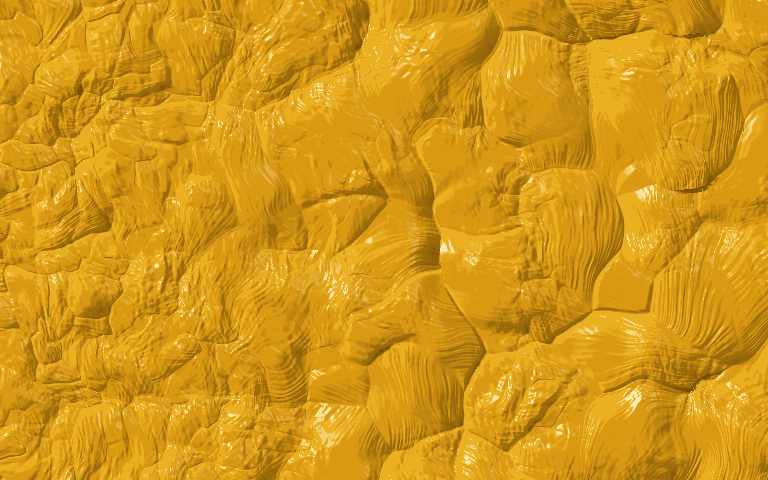
This texture is drawn by a WebGL 1 fragment shader. Its source:

```glsl
precision highp float;
// Thick glossy yellow paint: combed brush dabs among streaky folds, with wet glints.
uniform vec2 u_resolution;

// Paint colours
const vec3 DEEP = vec3(0.42, 0.27, 0.02);
const vec3 UMBER = vec3(0.61, 0.42, 0.045);
const vec3 SHADE = vec3(0.76, 0.53, 0.06);
const vec3 BODY = vec3(0.85, 0.60, 0.07);
const vec3 LIGHT = vec3(0.92, 0.69, 0.13);
const vec3 GLOSS = vec3(0.97, 0.94, 0.74);

// Sizes are in canvas heights
const float BIG_DAB = 0.155;
const float SMALL_DAB = 0.058;
const float BRISTLE_FREQ = 140.0;
const float BRISTLE_DEPTH = 0.0042;
const float LIP_HEIGHT = 0.10;
const float STROKE_ANGLE = -1.1;
const float STROKE_SPREAD = 2.6;
const float SLOPE_SPREAD = 0.56;
const float SAMPLE_STEP = 0.0014;
const float SHADOW_REACH = 0.012;
const vec2 LIGHT_DIR = vec2(-0.75, 0.66);
const vec2 GLINT_SLOPE = vec2(-0.52, 0.48);
const vec2 SKY_SLOPE = vec2(0.42, 0.5);

vec2 hash2(vec2 p) {
  vec2 k = vec2(dot(p, vec2(127.1, 311.7)), dot(p, vec2(269.5, 183.3)));
  return fract(sin(k) * 43758.5453);
}

// Gradient noise, roughly -0.7 to 0.7
float noise(vec2 p) {
  vec2 i = floor(p), f = fract(p);
  vec2 u = f * f * f * (f * (f * 6.0 - 15.0) + 10.0);
  vec2 e = vec2(1.0, 0.0);
  float a = dot(hash2(i) * 2.0 - 1.0, f);
  float b = dot(hash2(i + e.xy) * 2.0 - 1.0, f - e.xy);
  float c = dot(hash2(i + e.yx) * 2.0 - 1.0, f - e.yx);
  float d = dot(hash2(i + e.xx) * 2.0 - 1.0, f - e.xx);
  return mix(mix(a, b, u.x), mix(c, d, u.x), u.y);
}

vec2 swirl(vec2 p) {
  return vec2(noise(p), noise(p + 31.7));
}

// Rounded crease along the zero lines of the noise
float crease(vec2 p) {
  float n = noise(p);
  return sqrt(n * n + 0.003);
}

// Height of scattered dabs: the highest tilted mound in the neighbourhood wins
float dabs(vec2 p, float size) {
  vec2 q = p / size, cell = floor(q);
  float top = -9.0, below = -9.0;
  vec2 stroke = vec2(0.0), seed = vec2(0.0);
  for (int y = -1; y <= 1; y++) {
    for (int x = -1; x <= 1; x++) {
      vec2 id = cell + vec2(float(x), float(y));
      vec2 shape = hash2(id + 17.3);
      vec2 tilt = (hash2(id + 41.9) - 0.5) * 0.6;
      vec2 d = q - id - 0.05 - 0.9 * hash2(id);
      float angle = STROKE_ANGLE + (shape.x - 0.5) * STROKE_SPREAD;
      float c = cos(angle), s = sin(angle);
      vec2 along = vec2(c * d.x + s * d.y, c * d.y - s * d.x);
      float h = 0.5 * shape.y + dot(tilt, d) - dot(along * along, vec2(0.4, 0.85));
      if (h > top) {
        below = top;
        top = h;
        stroke = along;
        seed = shape;
      } else {
        below = max(below, h);
      }
    }
  }
  // Raised or sunken lip, then curved and fanned bristle grooves
  float rim = smoothstep(0.0, 0.1, top - below);
  float across = stroke.y * (1.0 + 0.5 * stroke.x);
  across += (fract(seed.y * 7.0) - 0.5) * 1.2 * stroke.x * stroke.x;
  vec2 track = size * vec2(across * BRISTLE_FREQ, stroke.x * 13.0) + seed * 50.0;
  float groove = noise(track) + 0.8 * noise(track * vec2(0.45, 0.6) + 8.3);
  groove *= 0.4 + 1.0 * fract(seed.y * 13.0);
  float lip = LIP_HEIGHT * (seed.x * 1.5 - 0.5);
  return size * (top + rim * lip) + BRISTLE_DEPTH * rim * groove;
}

float paintHeight(vec2 p) {
  // Small crusty dabs on the left; streaky folds between the broad strokes
  float crust = 1.0 - smoothstep(0.05, 0.85, p.x + 0.5 * noise(p * 2.5));
  float ruffle = smoothstep(-0.2, 0.25, noise(p * 5.3 + 7.7) + 0.25 * crust);
  vec2 w = p + 0.075 * swirl(p * 4.5) + 0.028 * swirl(p * 11.0 + 5.1);
  w += 0.009 * ruffle * swirl(p * 29.0 + 63.2);
  float h = dabs(w, BIG_DAB) * mix(0.9, 0.45, crust);
  h += dabs(w + 3.7, SMALL_DAB) * mix(0.0, 0.8, max(crust, 0.5 * ruffle));
  h += 0.03 * noise(w * 8.0 + 9.4);

  // Folds stretched along a direction that turns across the canvas
  vec2 v = w + 0.10 * swirl(p * 3.2 + 19.0);
  vec2 streak = vec2(0.89 * v.x + 0.45 * v.y, 0.45 * (0.89 * v.y - 0.45 * v.x));
  float folds = 0.034 * crease(streak * 11.0 + 2.6);
  folds += 0.021 * crease(streak * 25.0 + 14.2);
  folds -= 0.010 * crease(streak * 52.0 + 27.5);
  h -= folds * mix(0.2, 1.0, ruffle);
  float grain = noise(streak * 105.0) + 0.5 * noise(w * 90.0);
  return h + mix(0.0010, 0.0034, max(crust, ruffle)) * grain;
}

void main() {
  vec2 p = gl_FragCoord.xy / u_resolution.y;

  // Surface slope
  float h = paintHeight(p);
  float hx = paintHeight(p + vec2(SAMPLE_STEP, 0.0));
  float hy = paintHeight(p + vec2(0.0, SAMPLE_STEP));
  vec2 slope = vec2(h - hx, h - hy) / SAMPLE_STEP;
  vec3 normal = normalize(vec3(slope, 1.0));

  // Diffuse tone
  float tone = dot(slope, LIGHT_DIR) / SLOPE_SPREAD;
  vec3 color = mix(UMBER, SHADE, smoothstep(-1.7, -0.8, tone));
  color = mix(color, BODY, smoothstep(-0.8, -0.2, tone));
  color = mix(color, LIGHT, smoothstep(0.4, 1.0, tone));

  // Shadow cast by higher paint on the lit side
  float rise = paintHeight(p + LIGHT_DIR * SHADOW_REACH) - h;
  color = mix(color, DEEP, 0.8 * smoothstep(0.010, 0.024, rise));

  // Pale sky sheen and sharp wet glints
  float sky = max(dot(normal, normalize(vec3(SKY_SLOPE, 1.0))), 0.0);
  float facing = max(dot(normal, normalize(vec3(GLINT_SLOPE, 1.0))), 0.0);
  float wet = smoothstep(-0.35, 0.2, noise(p * 10.0 + 12.8));
  float sheen = 0.32 * wet * smoothstep(0.2, 0.9, pow(sky, 45.0));
  float glint = 0.95 * wet * smoothstep(0.3, 0.85, pow(facing, 60.0));
  color = mix(color, GLOSS, clamp(sheen + glint, 0.0, 1.0));

  gl_FragColor = vec4(color, 1.0);
}
```
